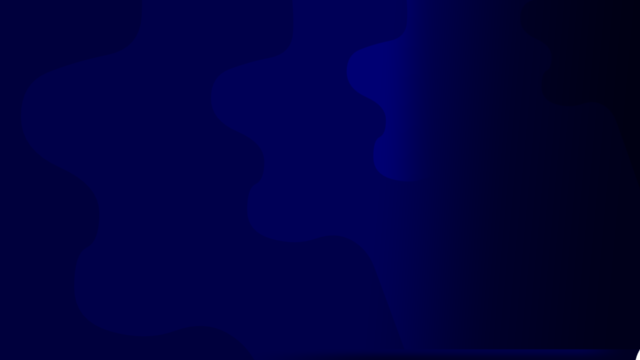
Write a Shadertoy shader that draws this background.

```glsl
const vec2 WAVE[15] = vec2[15](
    vec2(31.0, 60.0), vec2(34.0, 37.0), vec2(33.1, 19.0), vec2(15.0, 15.3), vec2(0.0, 9.3),
    vec2(0.0, -9.3), vec2(21.8, -19.0), vec2(21.8, -34.7), vec2(14.8, -38.0), vec2(14.8, -56.7),
    vec2(34.7, -62.5), vec2(50.9, -56.5), vec2(63.7, -63.7), vec2(69.4, -78.7), vec2(139.0, -278.0));

float segmentDistance(vec2 p, vec2 a, vec2 b) {
    vec2 along = b - a;
    float t = clamp(dot(p - a, along) / dot(along, along), 0.0, 1.0);
    return length(p - a - along * t);
}

// Coverage to the right of a wavy spline, placed by its upper left bulge
float waveLayer(vec2 p, vec2 anchor, vec2 scale) {
    vec2 q = (p - anchor) / scale;
    float nearest = 10.0;
    float side = -1.0;
    vec2 a = 0.005 * (WAVE[0] + WAVE[1]);
    for (int i = 1; i < 14; i++) {
        vec2 start = 0.005 * (WAVE[i - 1] + WAVE[i]);
        vec2 bend = 0.01 * WAVE[i];
        vec2 end = 0.005 * (WAVE[i] + WAVE[i + 1]);
        for (int k = 1; k <= 8; k++) {
            float t = float(k) / 8.0;
            vec2 b = mix(mix(start, bend, t), mix(bend, end, t), t);
            nearest = min(nearest, segmentDistance(q, a, b));
            if ((a.y > q.y) != (b.y > q.y)) {
                float crossing = a.x + (q.y - a.y) * (b.x - a.x) / (b.y - a.y);
                if (q.x > crossing) side = -side;
            }
            a = b;
        }
    }
    float pixel = 1.0 / iResolution.y;
    return smoothstep(-pixel, pixel, side * nearest * scale.x);
}

void mainImage(out vec4 fragColor, in vec2 fragCoord) {
    vec2 p = fragCoord / iResolution.y;
    float pixel = 1.0 / iResolution.y;

    // Stacked blue waves, brighter toward the middle
    float blue = 0.238;
    blue = mix(blue, 0.287, waveLayer(p, vec2(0.058, 0.676), vec2(1.0)));
    blue = mix(blue, 0.343, waveLayer(p, vec2(0.586, 0.727), vec2(0.68, 0.655)));
    float glow = 1.0 - smoothstep(1.06, 1.22, p.x);
    blue = mix(blue, 0.45, glow * waveLayer(p, vec2(0.963, 0.801), vec2(0.5)));

    // Shade falling off to the right, slightly slanted
    float slanted = p.x - 0.09 * (p.y - 0.5);
    float night = mix(0.175, 0.105, smoothstep(1.3, 1.78, slanted));
    blue = mix(blue, night, smoothstep(1.02, 1.43, slanted));
    blue -= 0.028 * waveLayer(p, vec2(1.445, 0.949), vec2(0.4));

    // Thin lit strip along the bottom
    float strip = 1.0 - smoothstep(0.03 - pixel, 0.03 + pixel, p.y);
    float stripBlue = mix(0.16, 0.28, smoothstep(0.0, 0.03, p.y));
    stripBlue = mix(stripBlue, 0.14, smoothstep(1.6, 1.75, p.x));
    blue = mix(blue, stripBlue, strip * smoothstep(0.65, 1.1, p.x));

    // White disc peeking in at the lower right corner
    float disc = length(p - vec2(1.852, -0.018)) - 0.088;
    vec3 color = mix(vec3(0.0, 0.0, blue), vec3(1.0), 1.0 - smoothstep(-pixel, pixel, disc));
    fragColor = vec4(color, 1.0);
}
```
